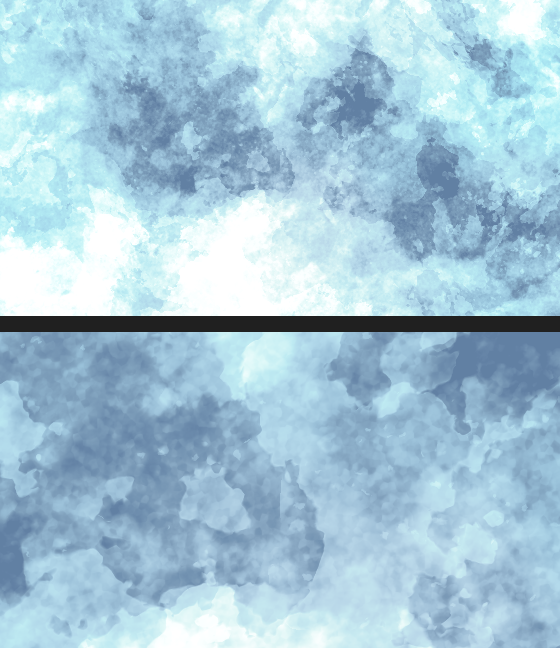
Top, the full canvas; bottom, a detail of the centre.
Write a Shadertoy shader that draws this background.

```glsl
const int WASHES = 6;
const float WASH_SCALE = 3.4;     // blots per canvas height
const float WASH_AMOUNT = 2.2;    // raggedness of the blots
const float OCTAVE_GAIN = 0.6;
const float CRISP_EDGE = 0.025;
const float SOFT_EDGE = 0.2;
const float BASE_TONE = 0.49;
const float CONTRAST = 1.36;
const float MOTTLE = 0.42;
const float GRAIN = 0.1;
const float RIM = 0.03;
const float SPLATTER = 0.12;
const float STREAK = 0.26;
const vec2 STREAK_DIR = vec2(0.6, -0.8);
const vec3 TINT = vec3(-0.05, 0.008, 0.01);

// Pigment ramp from slate to white paper
const vec3 PIGMENT[8] = vec3[8](
    vec3(0.38, 0.50, 0.64), vec3(0.49, 0.62, 0.73), vec3(0.60, 0.755, 0.85),
    vec3(0.69, 0.85, 0.92), vec3(0.74, 0.92, 0.95), vec3(0.85, 0.97, 0.97),
    vec3(0.97, 1.0, 1.0), vec3(1.0));
const float KNOT[8] = float[8](-0.12, 0.06, 0.21, 0.39, 0.57, 0.75, 0.93, 1.05);

// Broad pools of dark and light: centre, radius, tone
const vec4 POOL[12] = vec4[12](
    vec4(0.38, 0.68, 0.23, -0.42), vec4(0.58, 0.45, 0.20, -0.26),
    vec4(1.04, 0.64, 0.16, -0.40), vec4(1.36, 0.36, 0.26, -0.45),
    vec4(1.52, 0.86, 0.12, -0.36), vec4(1.72, 0.28, 0.17, -0.30),
    vec4(0.12, 0.04, 0.34, 0.48), vec4(0.75, 0.12, 0.29, 0.60),
    vec4(0.05, 0.65, 0.24, 0.30), vec4(0.98, 0.93, 0.20, 0.32),
    vec4(1.60, 0.62, 0.17, 0.24), vec4(1.70, 1.00, 0.13, 0.45));

vec3 hash3(vec2 cell) {
    vec3 q = fract(cell.xyx * vec3(0.1031, 0.1030, 0.0973));
    q += dot(q, q.yxz + 33.33);
    return fract((q.xxy + q.yzz) * q.zyx);
}

// Cellular noise: each jittered point spreads its own value
float cells(vec2 p) {
    vec2 id = floor(p), f = p - id;
    float total = 0.0, weight = 0.0;
    for (int y = -1; y <= 1; y++)
    for (int x = -1; x <= 1; x++) {
        vec2 o = vec2(x, y);
        vec3 h = hash3(id + o);
        vec2 d = o + h.xy - f;
        float w = exp(-9.0 * dot(d, d));
        total += w * h.z;
        weight += w;
    }
    return total / weight;
}

float layeredCells(vec2 p) {
    float sum = 0.0, amp = 0.5, norm = 0.0;
    for (int i = 0; i < 6; i++) {
        sum += amp * cells(p);
        norm += amp;
        amp *= OCTAVE_GAIN;
        p = mat2(1.6, 1.2, -1.2, 1.6) * p + 7.3;
    }
    return sum / norm;
}

vec2 sineWarp(vec2 p) {
    for (int i = 1; i <= 3; i++) {
        float k = 6.0 * float(i);
        p += 0.12 / k * sin(k * p.yx + vec2(1.3, 4.1) * float(i));
    }
    return p;
}

float poolTone(vec2 p) {
    float tone = BASE_TONE;
    for (int i = 0; i < 12; i++) {
        vec2 d = (p - POOL[i].xy) / POOL[i].z;
        tone += POOL[i].w * exp(-dot(d, d));
    }
    return tone;
}

// One optional drop per cell
float drops(vec2 p, float chance) {
    vec2 id = floor(p);
    vec3 h = hash3(id + 51.0);
    float radius = 0.06 + 0.2 * h.z / chance;
    float d = length(p - id - 0.35 - 0.3 * h.xy) - radius;
    return smoothstep(0.06, -0.06, d) * step(h.z, chance);
}

vec3 pigment(float tone) {
    vec3 c = PIGMENT[0];
    for (int i = 1; i < 8; i++)
        c = mix(c, PIGMENT[i], clamp((tone - KNOT[i - 1]) / (KNOT[i] - KNOT[i - 1]), 0.0, 1.0));
    return c;
}

void mainImage(out vec4 fragColor, in vec2 fragCoord) {
    vec2 p = fragCoord / iResolution.y;
    vec2 q = sineWarp(p);
    float pool = poolTone(q);
    float mottle = layeredCells(q * 12.0 + 30.0) - 0.5;

    // Overlapping washes, each with its own outline
    float tone = 0.0, rim = 0.0;
    for (int i = 0; i < WASHES; i++) {
        float n = float(i);
        float level = (n + 0.5) / float(WASHES);
        float field = pool + WASH_AMOUNT * (layeredCells(q * (WASH_SCALE + 0.4 * n) + 13.7 * n) - 0.5);
        float blur = smoothstep(0.4, 0.8, cells(p * 3.0 + 5.1 * n));
        float edge = mix(CRISP_EDGE, SOFT_EDGE, blur);
        tone += smoothstep(level - edge, level + edge, field) / float(WASHES);
        rim += (1.0 - blur) * exp(-abs(field - level - 0.02) / 0.02);
    }
    tone = 0.5 + CONTRAST * (mix(tone, pool, 0.15) - 0.52) + RIM * rim + MOTTLE * mottle;

    // Splashed drops and slanted scrapes
    float patches = smoothstep(0.45, 0.85, cells(p * 3.5 + 80.0));
    vec2 wobble = q + 0.06 * mottle * vec2(1.0, -0.7);
    for (float size = 13.0; size < 70.0; size *= 2.1)
        tone += SPLATTER * drops(wobble * size, 0.03 + 0.16 * patches);
    vec2 across = vec2(-STREAK_DIR.y, STREAK_DIR.x);
    vec2 slant = vec2(dot(wobble, across), dot(wobble, STREAK_DIR)) * vec2(24.0, 4.0);
    tone += STREAK * drops(slant, 0.16) * smoothstep(0.6, 0.2, length(p - vec2(1.0, 0.55)));

    // Paper tooth and a drift between cyan and slate
    tone += GRAIN * (cells(p * 150.0) + cells(p * 70.0) - 1.0);
    float drift = smoothstep(0.2, 0.8, abs(p.x - 0.9)) - 0.9 + cells(p * 2.5 + 20.0);
    float body = clamp(4.0 * tone * (1.0 - tone), 0.0, 1.0);
    fragColor = vec4(clamp(pigment(tone) + TINT * drift * body, 0.0, 1.0), 1.0);
}
```
